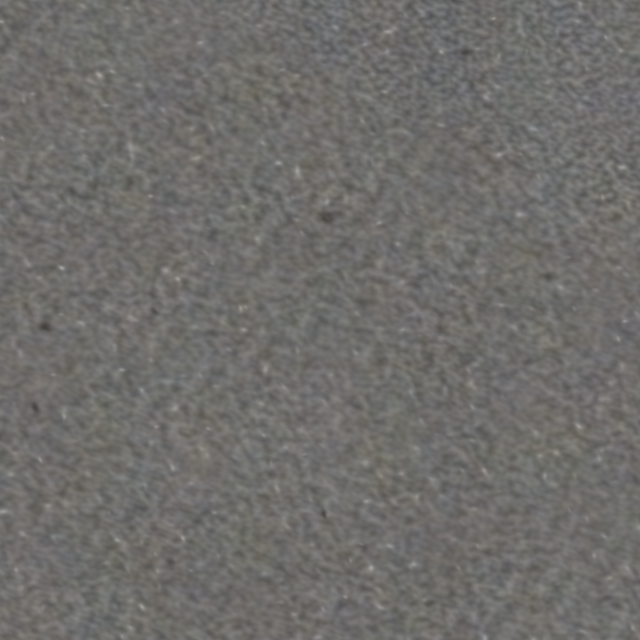
A WebGL 2 fragment shader for this texture:

```glsl
#version 300 es
precision highp float;
// Worn grey asphalt: soft, slightly slanted grains from two layers of gradient
// noise, faint colour mottling, scattered pale chips and a few dark pits.
// A finer, crisper and cooler patch lies beyond a slanting edge at upper right.

#define BASE_COLOR vec3(0.434, 0.428, 0.418)
#define GRAIN_FREQ 62.0
#define FINE_FREQ 112.0
#define GRAIN_CONTRAST 0.092
#define GRAIN_ANGLE -0.62
#define GRAIN_STRETCH 1.35
#define TINT_AMOUNT 0.022
#define CHIP_CELLS 34.0
#define CHIP_LIGHT 0.17
#define PIT_CELLS 9.0
#define PIT_DARK 0.16

uniform vec2 u_resolution;
out vec4 fragColor;

float hash(vec2 p) {
    return fract(sin(dot(p, vec2(127.1, 311.7))) * 43758.5453);
}

mat2 rotation(float a) {
    float c = cos(a), s = sin(a);
    return mat2(c, -s, s, c);
}

float cornerSlope(vec2 cell, vec2 offset) {
    float a = 6.28318 * hash(cell);
    return dot(vec2(cos(a), sin(a)), offset);
}

// Gradient noise, centred on zero
float noise(vec2 p) {
    vec2 i = floor(p), f = fract(p);
    vec2 w = f * f * f * (f * (f * 6.0 - 15.0) + 10.0);
    vec2 e = vec2(1.0, 0.0);
    float low = mix(cornerSlope(i, f), cornerSlope(i + e.xy, f - e.xy), w.x);
    float high = mix(cornerSlope(i + e.yx, f - e.yx), cornerSlope(i + e.xx, f - e.xx), w.x);
    return mix(low, high, w.y);
}

// Noise stretched along a slanted direction
float slantedNoise(vec2 p, float freq, float angle) {
    vec2 q = rotation(angle) * p;
    return noise(q * freq * vec2(1.0 / GRAIN_STRETCH, 1.0) + freq);
}

// Soft elliptical specks, jittered in a grid; radii are in cell units
float specks(vec2 p, float share, float minRadius, float maxRadius, float seed) {
    vec2 home = floor(p);
    float total = 0.0;
    for (int y = -1; y <= 1; y++) {
        for (int x = -1; x <= 1; x++) {
            vec2 cell = home + vec2(x, y);
            vec2 key = cell + seed;
            float present = step(hash(key + 3.7), share);
            vec2 center = cell + vec2(hash(key + 11.3), hash(key + 23.9));
            float radius = mix(minRadius, maxRadius, hash(key + 37.1));
            float angle = GRAIN_ANGLE + 1.8 * (hash(key + 41.7) - 0.5);
            vec2 d = rotation(angle) * (p - center) * vec2(0.75, 1.3) / radius;
            float strength = mix(0.3, 1.0, hash(key + 53.3));
            total += present * strength * exp(-dot(d, d) * 1.6);
        }
    }
    return total;
}

void main() {
    vec2 uv = gl_FragCoord.xy / u_resolution.y;

    // Slanting edge of the finer patch, slightly wavy
    float edge = uv.y - 0.97 + 0.45 * (uv.x - 0.3) + 0.03 * noise(uv * 7.0);
    float finePatch = smoothstep(-0.03, 0.06, edge);

    // Grains: coarse layer fades and fine layer grows inside the patch
    vec2 p = uv + 0.004 * vec2(noise(uv * 19.0), noise(uv * 19.0 + 40.0));
    float coarse = slantedNoise(p, GRAIN_FREQ, GRAIN_ANGLE);
    float fine = slantedNoise(p, FINE_FREQ, GRAIN_ANGLE + 0.3);
    float grain = coarse * mix(1.0, 0.65, finePatch) + fine * mix(0.8, 1.3, finePatch);
    float patchiness = 1.0 + 0.5 * noise(uv * 8.0 + 15.0);
    float light = GRAIN_CONTRAST * grain * patchiness;

    // Broad uneven wear
    light += 0.018 * noise(uv * 5.0 + 31.0) + 0.025 * noise(uv * 22.0 + 5.0);

    // Pale chips and dark pits
    float chips = specks(uv * CHIP_CELLS, 0.36, 0.13, 0.27, 0.0);
    float pits = specks(uv * PIT_CELLS, 0.14, 0.05, 0.11, 70.0);
    light += CHIP_LIGHT * chips * (0.6 + 0.8 * max(grain, 0.0)) - PIT_DARK * pits;

    // Warm-cool and green-magenta mottling
    float warm = noise(uv * 11.0 + 60.0) + slantedNoise(uv, 48.0, -0.3) - 0.35 * finePatch;
    float green = noise(uv * 9.0 + 90.0) + slantedNoise(uv + 3.0, 42.0, -0.8);
    vec3 tint = warm * vec3(0.6, 0.1, -0.8) + green * vec3(-0.2, 0.35, -0.2);

    vec3 color = BASE_COLOR + light + TINT_AMOUNT * tint;
    fragColor = vec4(clamp(color, 0.0, 1.0), 1.0);
}
```
